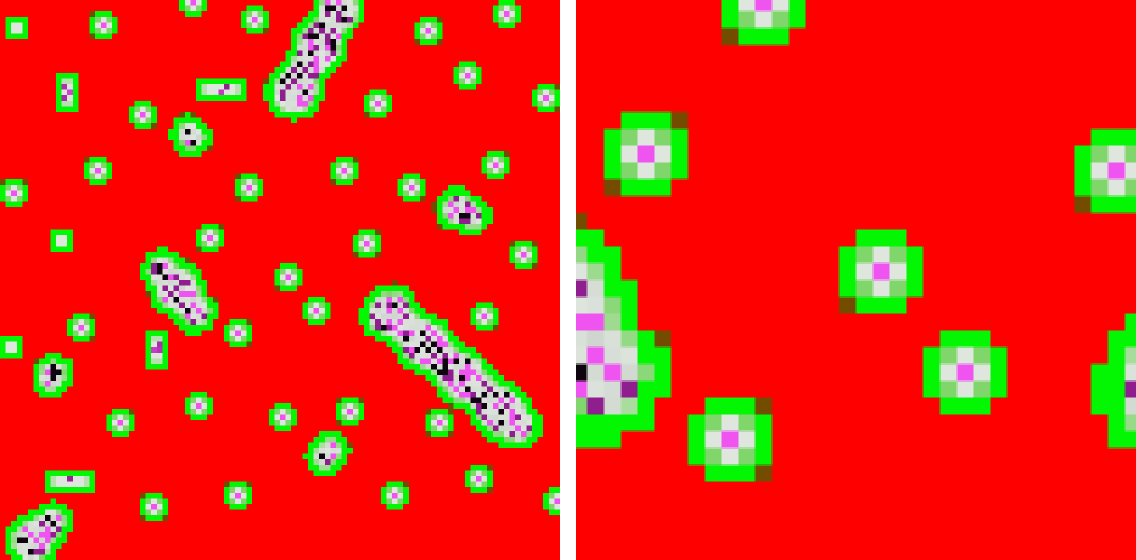
Left, the full canvas; right, a detail of the centre.
This pattern is drawn by a three.js fragment shader. Its source:

```glsl
// Blocky red field scattered with green-rimmed, speckled pale spots and capsules.
varying vec2 vUv;

const float CELLS = 100.0;
const float BLOBS = 8.0;
const float DOTS = 46.0;
const vec2 SPREAD = vec2(0.7549, 0.5698); // low-discrepancy step

const vec3 RED = vec3(1.0, 0.0, 0.0);
const vec3 GREEN = vec3(0.01, 0.97, 0.01);
const vec3 BROWN = vec3(0.45, 0.30, 0.0);
const vec3 LEAF = vec3(0.50, 0.84, 0.42);
const vec3 PALE = vec3(0.87, 0.90, 0.87);
const vec3 MAGENTA = vec3(0.94, 0.33, 0.94);
const vec3 PURPLE = vec3(0.56, 0.12, 0.56);
const vec3 BLACK = vec3(0.06, 0.02, 0.06);

float hash(vec2 p) {
  vec3 q = fract(p.xyx * vec3(0.1031, 0.1030, 0.0973));
  q += dot(q, q.yzx + 33.33);
  return fract((q.x + q.y) * q.z);
}

// Depth in cells inside the union of lumpy capsules, negative outside.
float blobDepth(vec2 cell) {
  float depth = -CELLS;
  for (float i = 0.0; i < BLOBS; i++) {
    vec2 p = cell - CELLS * fract(vec2(0.81, 0.34) + i * SPREAD);
    float angle = mix(-0.72, 0.85, mod(i, 2.0)) + 0.25 * sin(i * 2.0);
    vec2 axis = vec2(cos(angle), sin(angle));
    float halfLength = 15.0 * exp(-0.6 * i);
    float along = clamp(dot(p, axis), -halfLength, halfLength);
    float radius = 5.0 - 0.22 * i + 0.5 * sin(along * 0.7 + i);
    depth = max(depth, radius - length(p - axis * along));
  }
  return depth;
}

// Green rim, leafy band, then a pale core with chequered specks.
vec3 blobColor(vec2 cell, float depth) {
  float grain = hash(cell + 7.0);
  if (depth < 0.0) return depth > -0.3 && grain < 0.12 ? BROWN : RED;
  if (depth < 1.35) return GREEN;
  if (depth < 1.85) return mix(LEAF, PALE, 0.5 * grain);
  float odd = mod(floor(cell.x) + floor(cell.y), 2.0);
  float chance = mix(0.2, 0.75, odd) * step(2.1, depth);
  if (hash(cell + 31.0) > chance) return PALE - 0.06 * grain;
  if (grain < 0.42 && depth > 2.4) return BLACK;
  return grain < 0.65 ? PURPLE : MAGENTA;
}

// One small box: cross-shaped dot, plain square or bar; alpha marks coverage.
vec4 dotColor(vec2 cell, float id) {
  float kind = hash(vec2(id, 3.7));
  float turn = step(0.75, hash(vec2(id, 9.1)));
  vec2 jitter = 0.04 * vec2(hash(vec2(id, 1.3)), hash(vec2(id, 5.9)));
  vec2 centre = floor(CELLS * fract(vec2(0.05, 0.27) + id * SPREAD + jitter)) + 0.5;
  vec2 extent = vec2(2.0);
  if (kind > 0.82) {
    extent = vec2(kind > 0.91 ? 4.0 : 3.0, 1.5);
    extent = mix(extent, extent.yx, turn);
  } else if (kind > 0.65) {
    extent = vec2(1.5);
  }
  centre += 0.5 * step(0.25, fract(extent)); // even sizes sit between cells

  vec2 offset = abs(cell - centre);
  vec2 inset = extent - offset;
  float edge = min(inset.x, inset.y);
  if (edge < -0.1 || blobDepth(centre) > -3.5) return vec4(0.0);

  float grain = hash(cell + id);
  bool cross5 = kind <= 0.65;
  bool bar = kind > 0.82;
  bool corner = inset.x + inset.y < 0.5;
  if (corner && cross5) return vec4(grain < 0.35 ? BROWN : RED, 1.0);
  if (edge < 0.5) return vec4(GREEN, 1.0);
  if (cross5) {
    if (offset.x + offset.y < 0.5) return vec4(MAGENTA, 1.0);
    return vec4(offset.x + offset.y > 1.5 ? LEAF : PALE, 1.0);
  }
  if (bar) {
    float reach = max(offset.x, offset.y);
    if (reach < 1.5 && grain < 0.35) return vec4(mix(PURPLE, MAGENTA, grain * 2.0), 1.0);
    if (reach > max(extent.x, extent.y) - 1.2) return vec4(mix(LEAF, PALE, 0.6), 1.0);
  }
  return vec4(PALE, 1.0);
}

vec3 pattern(vec2 uv) {
  vec2 cell = floor(uv * CELLS) + 0.5;
  vec3 color = blobColor(cell, blobDepth(cell));
  for (float i = 0.0; i < DOTS; i++) {
    vec4 spot = dotColor(cell, i);
    color = mix(color, spot.rgb, spot.a);
  }
  return color;
}

void main() {
  // Four samples soften the cell borders.
  vec3 sum = vec3(0.0);
  for (float s = 0.0; s < 4.0; s++) {
    vec2 shift = vec2(mod(s, 2.0), floor(s / 2.0)) - 0.5;
    sum += pattern(vUv + shift * 0.001);
  }
  gl_FragColor = vec4(sum / 4.0, 1.0);
}
```
